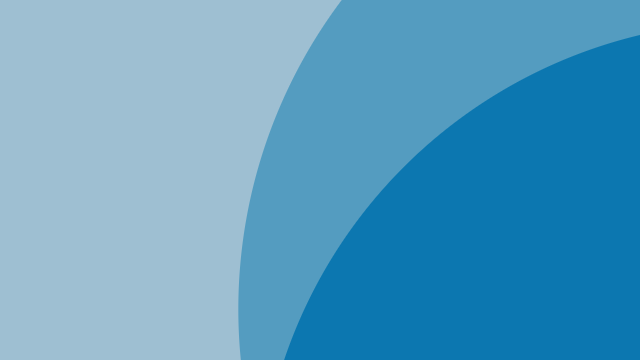
Write a WebGL 1 fragment shader that draws this background.

```glsl
precision highp float;

uniform vec2 u_resolution;

// Colours
const vec3 PALE_BLUE = vec3(0.618, 0.749, 0.824);
const vec3 MID_BLUE  = vec3(0.329, 0.612, 0.753);
const vec3 DEEP_BLUE = vec3(0.047, 0.467, 0.690);

// Discs, in units of the canvas height
const vec2  BACK_CENTER  = vec2(2.090, 0.141);
const float BACK_RADIUS  = 1.428;
const vec2  FRONT_CENTER = vec2(2.098, -0.4405);
const float FRONT_RADIUS = 1.381;

// Coverage of a disc, with an edge one pixel wide
float discMask(vec2 p, vec2 center, float radius, float pixel) {
    float dist = length(p - center) - radius;
    return clamp(0.5 - dist / pixel, 0.0, 1.0);
}

void main() {
    float pixel = 1.0 / u_resolution.y;
    vec2 p = gl_FragCoord.xy * pixel;

    // Layers from back to front
    vec3 color = PALE_BLUE;
    color = mix(color, MID_BLUE, discMask(p, BACK_CENTER, BACK_RADIUS, pixel));
    color = mix(color, DEEP_BLUE, discMask(p, FRONT_CENTER, FRONT_RADIUS, pixel));

    gl_FragColor = vec4(color, 1.0);
}
```
